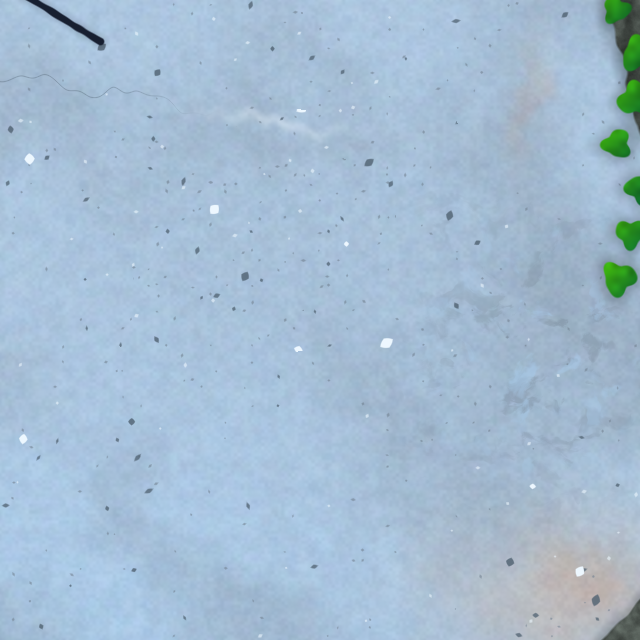
Give the GLSL for this texture, as a WebGL 1 fragment shader.

```glsl
precision highp float;
uniform vec2 u_resolution;

const vec3 CONCRETE = vec3(0.672, 0.775, 0.875);
const vec3 WORN = vec3(0.595, 0.675, 0.755);
const vec3 SKY_TINT = vec3(0.66, 0.795, 0.92);
const vec3 SAND = vec3(0.75, 0.74, 0.74);
const vec3 RUST = vec3(0.74, 0.65, 0.60);
const vec3 PEBBLE = vec3(0.31, 0.38, 0.44);
const vec3 CHIP = vec3(0.93, 0.97, 1.0);
const vec3 SOIL = vec3(0.30, 0.33, 0.31);
const vec3 TWIG = vec3(0.09, 0.12, 0.19);
const vec3 LEAF_DARK = vec3(0.05, 0.40, 0.17);
const vec3 LEAF_LIGHT = vec3(0.22, 0.66, 0.06);

float hash(vec2 p) {
  return fract(sin(dot(p, vec2(127.1, 311.7))) * 43758.5453);
}

float noise(vec2 p) {
  vec2 i = floor(p), f = fract(p);
  f = f * f * (3.0 - 2.0 * f);
  return mix(mix(hash(i), hash(i + vec2(1, 0)), f.x),
             mix(hash(i + vec2(0, 1)), hash(i + vec2(1, 1)), f.x), f.y);
}

float fbm(vec2 p) {
  float sum = 0.0, gain = 0.5;
  for (int i = 0; i < 5; i++) {
    sum += gain * noise(p);
    p = mat2(1.6, 1.2, -1.2, 1.6) * p + 3.7;
    gain *= 0.5;
  }
  return sum;
}

vec2 rotate(vec2 p, float a) {
  return vec2(cos(a) * p.x - sin(a) * p.y, sin(a) * p.x + cos(a) * p.y);
}

// Soft elliptical patch: 1 at the centre, fading to 0
float patchAt(vec2 p, vec2 centre, vec2 radius) {
  vec2 d = (p - centre) / radius;
  return exp(-dot(d, d));
}

float segment(vec2 p, vec2 a, vec2 b) {
  vec2 ab = b - a;
  return length(p - a - ab * clamp(dot(p - a, ab) / dot(ab, ab), 0.0, 1.0));
}

float fill(float d, float soft) {
  return 1.0 - smoothstep(-soft, soft, d);
}

// One angular grain in a random share of the grid cells
float grains(vec2 p, float cells, float share, float size, float stretch, float seed) {
  vec2 id = floor(p * cells), key = id + seed;
  vec2 centre = 0.3 + 0.4 * vec2(hash(key), hash(key + 17.3));
  vec2 d = rotate(fract(p * cells) - centre, 6.283 * hash(key + 5.9)) / cells;
  d.x /= mix(1.0, stretch, hash(key + 8.2));
  float r = size * mix(0.45, 1.0, hash(key + 2.6));
  float dist = mix(length(d), abs(d.x) + abs(d.y), 0.5);
  return step(hash(key + 31.7), share) * fill(dist - r, 0.0014);
}

float leafDistance(vec2 d, float radius, float turn) {
  float a = atan(d.y, d.x) + turn;
  return length(d) - radius * (0.82 + 0.16 * cos(3.0 * a) + 0.06 * sin(5.0 * a));
}

void main() {
  vec2 p = gl_FragCoord.xy / u_resolution;
  vec2 warp = vec2(fbm(p * 9.0), fbm(p * 9.0 + 40.0)) - 0.48;
  vec2 q = p + 0.12 * warp;

  // Slab with broad stains and fine mottling
  float worn = patchAt(q, vec2(0.84, 0.46), vec2(0.18, 0.21));
  float centreDust = patchAt(p, vec2(0.42, 0.62), vec2(0.28, 0.23));
  float stain = smoothstep(0.40, 0.75, fbm(p * 5.0 + 11.0)) * 0.55;
  vec3 col = mix(CONCRETE, SKY_TINT, 0.6 * patchAt(p, vec2(0.1, 0.0), vec2(0.6, 0.35)));
  col = mix(col, WORN, clamp(stain + 0.65 * worn + 0.2 * centreDust, 0.0, 1.0));
  col = mix(col, SAND, 0.85 * patchAt(q, vec2(0.86, 0.07), vec2(0.16, 0.12)));
  col = mix(col, RUST, 0.55 * patchAt(q, vec2(0.92, 0.10), vec2(0.07, 0.05)));
  col = mix(col, RUST, 0.3 * patchAt(q, vec2(0.83, 0.86), vec2(0.02, 0.09)));
  col += 0.055 * (fbm(p * 55.0) - 0.48) + 0.035 * (noise(p * 190.0) - 0.5);
  col += 0.02 * (vec3(noise(p * 70.0), noise(p * 70.0 + 9.0), noise(p * 70.0 + 23.0)) - 0.5);

  // Scuffs on the worn side
  float scuff = smoothstep(0.57, 0.70, fbm(q * vec2(24.0, 32.0)));
  float scrape = smoothstep(0.58, 0.72, fbm(q * 26.0 + 70.0));
  col = mix(col, WORN * 0.85, 0.6 * scuff * worn);
  col = mix(col, SKY_TINT, 0.6 * scrape * worn);

  // Hairline crack fading into a pale seam
  float seam = 0.885 - 0.175 * p.x + 0.025 * (noise(p.xx * 28.0) - 0.5);
  float crack = fill(abs(p.y - seam) - 0.0005, 0.0016) * (1.0 - smoothstep(0.15, 0.36, p.x));
  float pale = patchAt(p, vec2(0.43, seam), vec2(0.10, 0.009));
  col = mix(col, PEBBLE, 0.5 * crack);
  col = mix(col, CHIP, 0.35 * pale);

  // Loose grit, pebbles and bright chips
  float field = 0.25 + centreDust;
  col = mix(col, WORN * 0.75, 0.6 * grains(p, 75.0, 0.11 * field, 0.0022, 1.8, 4.0));
  col = mix(col, PEBBLE, 0.75 * grains(p, 40.0, 0.07 * field, 0.0038, 2.2, 13.0));
  col = mix(col, PEBBLE, 0.8 * grains(p, 22.0, 0.05, 0.0068, 1.6, 29.0));
  col = mix(col, CHIP, 0.6 * grains(p, 50.0, 0.02 * field, 0.003, 1.5, 37.0));
  col = mix(col, CHIP, grains(p, 14.0, 0.11 * field, 0.0085, 1.4, 53.0));

  // Twig with a soft shadow
  float twig = segment(p, vec2(0.035, 1.01), vec2(0.157, 0.935));
  col *= 1.0 - 0.15 * fill(twig - 0.008, 0.009);
  col = mix(col, TWIG, fill(twig - 0.0042 - 0.002 * noise(p * 60.0), 0.0016));

  // Soil beyond the slab edge
  float ragged = 0.012 * (noise(p * 45.0) - 0.5);
  float upper = max(0.957 + 0.22 * max(0.97 - p.y, 0.0) - p.x, 0.78 - p.y) + ragged;
  float lower = 0.944 + 0.95 * p.y - p.x + ragged;
  float soil = min(upper, lower);
  col *= 1.0 - 0.18 * fill(soil - 0.012, 0.016);
  col = mix(col, SOIL * (0.5 + fbm(p * 60.0)), fill(soil, 0.003));

  // Leaves along the right edge
  for (int i = 0; i < 7; i++) {
    float n = float(i);
    vec2 centre = vec2(0.985 - 0.022 * cos(2.2 * n), 0.985 - 0.07 * n);
    vec2 d = p - centre;
    float radius = 0.024 + 0.009 * hash(vec2(n, 3.0));
    float leaf = leafDistance(d, radius, 2.4 * n);
    float lit = clamp(0.45 + 12.0 * (d.y - d.x) + 0.5 * (hash(vec2(n, 8.0)) - 0.5), 0.0, 1.0);
    col *= 1.0 - 0.2 * fill(leaf - 0.008, 0.018);
    col = mix(col, mix(LEAF_DARK, LEAF_LIGHT, lit) * (0.85 + 0.3 * noise(p * 80.0)), fill(leaf, 0.002));
  }

  gl_FragColor = vec4(clamp(col, 0.0, 1.0), 1.0);
}
```
